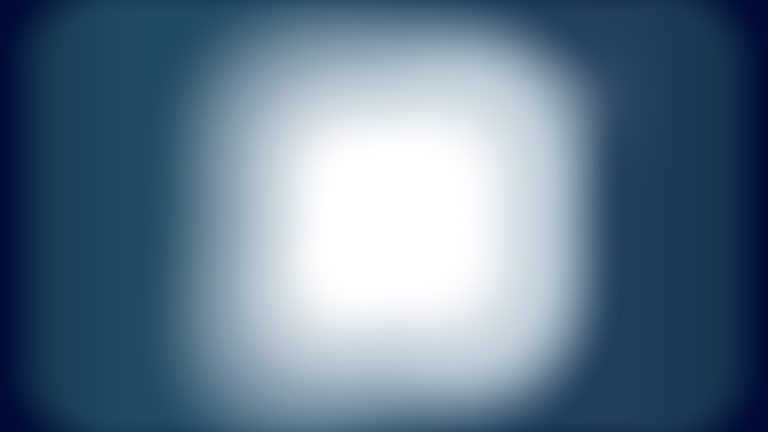
Give the GLSL for this background, as a Shadertoy shader.

```glsl
const vec3 WHITE = vec3(1.0);
const vec3 MIST_LEFT = vec3(0.64, 0.71, 0.76);
const vec3 MIST_RIGHT = vec3(0.74, 0.80, 0.84);
const vec3 TEAL = vec3(0.13, 0.29, 0.39);
const vec3 BLUE = vec3(0.125, 0.24, 0.36);
const vec3 RIM = vec3(0.08, 0.21, 0.30);
const vec3 NAVY = vec3(0.0, 0.04, 0.21);
const vec3 HAZE = vec3(0.36, 0.43, 0.52);

// Lengths are fractions of the canvas height, measured from its centre
const vec2 GLOW_CENTER = vec2(0.025, -0.009);
const float GLOW_RADIUS = 0.475;
const float SQUARENESS = 0.03;
const vec2 LOBE_DIR = vec2(-0.655, -0.756);
const float LOBE_SIZE = 0.05;
const vec2 HAZE_CENTER = vec2(0.45, 0.27);
const float HAZE_SIZE = 0.11;
const float CORNER_RADIUS = 0.25;
const float VIGNETTE_WIDTH = 0.13;

float roundedBox(vec2 p, vec2 halfSize, float radius) {
    vec2 q = abs(p) - halfSize + radius;
    return length(max(q, 0.0)) + min(max(q.x, q.y), 0.0) - radius;
}

// Outline of the glow: a soft square with one stretched corner
float glowRadius(vec2 dir) {
    float cos2 = dir.x * dir.x - dir.y * dir.y;
    float cos4 = 2.0 * cos2 * cos2 - 1.0;
    float lobe = pow(max(dot(dir, LOBE_DIR), 0.0), 8.0);
    return GLOW_RADIUS - SQUARENESS * cos4 + LOBE_SIZE * lobe;
}

vec3 backdrop(vec2 p, float aspect) {
    vec3 color = mix(TEAL, BLUE, smoothstep(-0.4, 0.5, p.x));
    float side = abs(p.x) / (0.5 * aspect);
    color = mix(color, RIM, 0.8 * smoothstep(0.62, 0.95, side));

    // Dark sides with rounded corners
    float d = roundedBox(p, vec2(0.5 * aspect, 0.59), CORNER_RADIUS);
    return mix(color, NAVY, smoothstep(-VIGNETTE_WIDTH, 0.015, d));
}

void mainImage(out vec4 fragColor, in vec2 fragCoord) {
    vec2 p = (fragCoord - 0.5 * iResolution.xy) / iResolution.y;
    vec3 color = backdrop(p, iResolution.x / iResolution.y);

    // Faint haze beside the glow
    vec2 h = (p - HAZE_CENTER) / HAZE_SIZE;
    color = mix(color, HAZE, 0.5 * exp(-dot(h, h)));

    // Glow: crisper and brighter towards the right
    vec2 v = p - GLOW_CENTER;
    float dist = length(v);
    vec2 dir = v / max(dist, 1e-4);
    float t = dist / glowRadius(dir);
    float rightness = smoothstep(-0.8, 0.9, dir.x);
    vec3 mist = mix(MIST_LEFT, MIST_RIGHT, rightness);
    vec3 glow = mix(WHITE, mist, smoothstep(0.32, 0.87, t));
    float inner = mix(0.68, 0.76, rightness);
    float outer = mix(1.32, 1.20, rightness);
    color = mix(glow, color, smoothstep(inner, outer, t));

    fragColor = vec4(color, 1.0);
}
```
